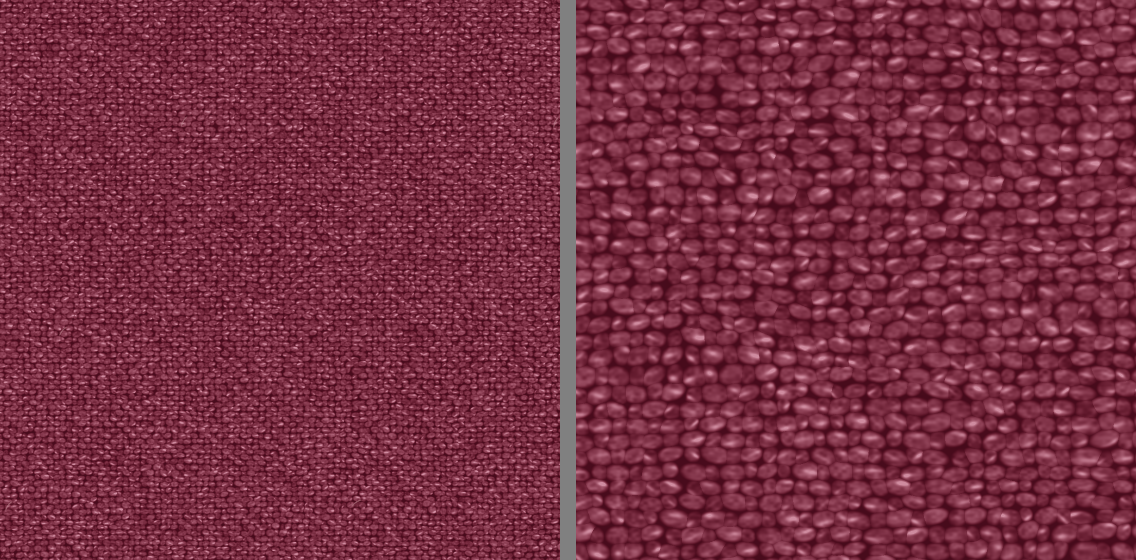
Left: the whole. Right: its middle third, enlarged.
A Shadertoy shader for this texture:

```glsl
// Wine-red plain-weave linen with uneven threads, glossy knots and a few stray hairs.

const vec2 THREADS = vec2(90.0, 104.0);        // warp and weft threads per canvas
const vec2 WEFT_RADIUS = vec2(0.77, 0.59);     // knot sizes in thread widths
const vec2 WARP_RADIUS = vec2(0.50, 0.60);
const vec3 SHADOW_COLOR = vec3(0.27, 0.04, 0.105);
const vec3 GLOSS_COLOR = vec3(0.74, 0.46, 0.54);
const vec3 COLOR_CURVE = vec3(1.0, 1.37, 1.285);
const vec3 HAIR_COLOR = vec3(0.72, 0.50, 0.54);
const float GAP_TONE = 0.02;
const float KNOT_TONE = 0.50;
const float GLOSS = 0.62;
const float FIBER_CONTRAST = 0.50;
const float THREAD_CONTRAST = 0.06;
const float WARP_SHADE = 0.13;
const float MOTTLE_CONTRAST = 0.025;
const int HAIRS = 5;

float hash(vec2 p) {
    vec3 q = fract(vec3(p.xyx) * 0.1031);
    q += dot(q, q.yzx + 33.33);
    return fract((q.x + q.y) * q.z);
}

vec2 hash2(vec2 p) {
    return vec2(hash(p + 17.3), hash(p + 71.9));
}

float noise(vec2 p) {
    vec2 i = floor(p), f = fract(p);
    f = f * f * (3.0 - 2.0 * f);
    return mix(mix(hash(i), hash(i + vec2(1, 0)), f.x),
               mix(hash(i + vec2(0, 1)), hash(i + vec2(1, 1)), f.x), f.y);
}

// Brightness of the weave: the highest of the neighbouring knots wins.
float weaveTone(vec2 p) {
    // Threads wander and bunch up unevenly.
    vec2 drift = vec2(0.50 * noise(p * vec2(32.0, 10.0)),
                      0.70 * noise(p * vec2(10.0, 28.0) + 40.0));
    vec2 g = p * THREADS + drift + 200.0;
    vec2 home = floor(g);
    float bestHeight = -1.0;
    float bestTone = 0.0;

    for (int y = -1; y <= 1; y++)
    for (int x = -1; x <= 1; x++) {
        vec2 id = home + vec2(x, y);
        vec2 rnd = hash2(id);
        bool weftOnTop = mod(id.x + id.y, 2.0) < 0.5;

        // Slubs: each thread swells and thins along its length.
        float slub = weftOnTop ? noise(vec2(id.x * 0.30, id.y * 7.7))
                               : noise(vec2(id.x * 7.7, id.y * 0.25) + 90.0);
        vec2 radius = weftOnTop ? WEFT_RADIUS : WARP_RADIUS;
        radius *= 0.83 + 0.14 * slub + 0.18 * rnd.x;

        vec2 q = g - id - 0.5 - (rnd - 0.5) * vec2(0.34, 0.28);
        q.y += q.x * (hash(id + 31.7) - 0.5) * 0.5;
        vec2 d = q / radius;
        float height = 1.0 - dot(d, d);

        if (height > bestHeight) {
            bestHeight = height;
            // A small off-centre glint lies slanted along each knot.
            vec2 spot = vec2(rnd.y - 0.5, 0.9 * hash(id + 5.1) - 0.45);
            float slant = (hash(id + 11.9) - 0.5) * 1.2;
            vec2 s = d - spot;
            s = vec2(s.x, s.y + slant * s.x) / vec2(0.50, 0.27);
            float glint = exp(-dot(s, s)) * smoothstep(0.0, 0.4, height);
            float sheen = hash(id + 47.3);
            bestTone = glint * GLOSS * sheen * 1.3
                     + (rnd.y - 0.5) * 0.14 + (slub - 0.5) * THREAD_CONTRAST
                     - (weftOnTop ? 0.0 : WARP_SHADE);
        }
    }
    float relief = smoothstep(-0.18, 0.66, bestHeight);
    float fiber = 0.6 * noise(g * vec2(3.1, 3.7)) + 0.4 * noise(g.yx * vec2(5.3, 4.6) + 9.0) - 0.5;
    return GAP_TONE + relief * (KNOT_TONE + bestTone + fiber * FIBER_CONTRAST);
}

// Very soft cloudy patches and faint long streaks along both thread directions.
float mottle(vec2 p) {
    float cloud = noise(p * 5.0) + 0.6 * noise(p * 17.0) - 0.8;
    float streak = noise(p * vec2(4.0, 70.0)) + noise(p * vec2(55.0, 4.0) + 30.0) - 1.0;
    return (cloud * 0.6 + streak) * MOTTLE_CONTRAST;
}

// Short curved loose hairs.
float hairMask(vec2 p) {
    float mask = 0.0;
    for (int i = 0; i < HAIRS; i++) {
        vec2 seed = vec2(float(i) * 3.7 + 2.0, 8.3);
        float angle = 0.3 + 1.2 * hash(seed);
        vec2 along = vec2(cos(angle), sin(angle));
        vec2 v = p - hash2(seed);
        vec2 q = vec2(dot(v, along), dot(v, vec2(-along.y, along.x)));
        q.y += 18.0 * q.x * q.x;
        float body = 1.0 - smoothstep(0.0004, 0.0018, abs(q.y));
        mask = max(mask, body * (1.0 - smoothstep(0.007, 0.012, abs(q.x))));
    }
    return mask;
}

void mainImage(out vec4 fragColor, in vec2 fragCoord) {
    vec2 p = fragCoord / iResolution.y;

    // Four samples per pixel smooth the knot edges.
    float tone = 0.0;
    for (int i = 0; i < 4; i++) {
        vec2 offset = vec2(i % 2, i / 2) * 0.5 - 0.25;
        tone += 0.25 * weaveTone((fragCoord + offset) / iResolution.y);
    }
    tone = clamp(tone + mottle(p), 0.0, 1.15);

    vec3 color = mix(SHADOW_COLOR, GLOSS_COLOR, pow(vec3(tone), COLOR_CURVE));
    color = mix(color, HAIR_COLOR, 0.55 * hairMask(p));
    fragColor = vec4(color, 1.0);
}
```
